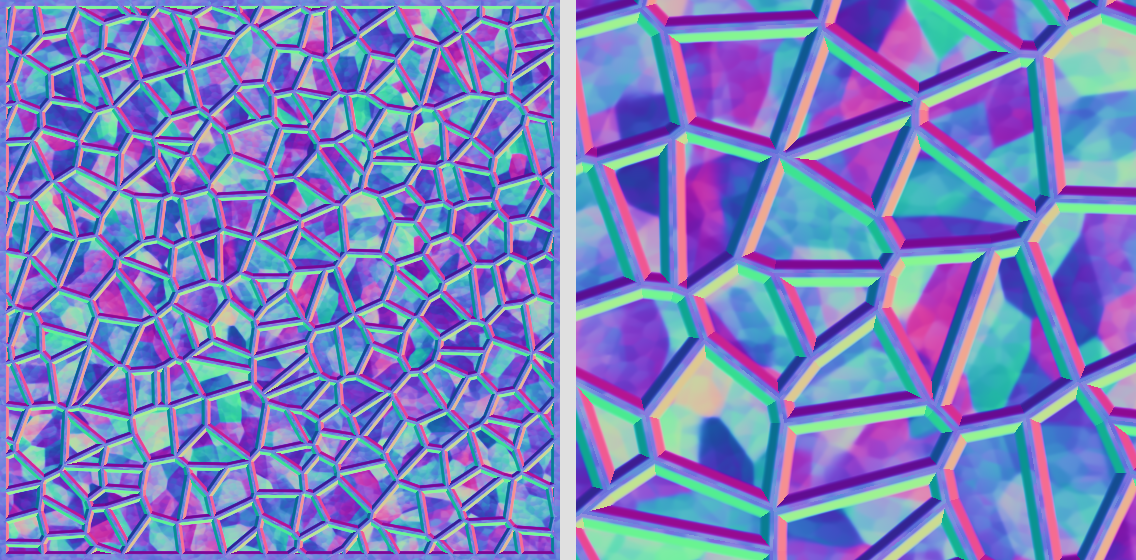
Left: the whole. Right: its middle third, enlarged.
Give the GLSL for this texture map, as a Shadertoy shader.

```glsl
vec3 hash(vec3 p) {
    p = fract(p * vec3(0.1031, 0.1030, 0.0973));
    p += dot(p, p.yxz + 33.33);
    return fract((p.xxy + p.yxx) * p.zyx);
}

// Two sites per grid square, so some stones split into slivers
vec2 stoneSite(vec2 square, int k) {
    return square + hash(vec3(square, 3.0 + 8.0 * float(k))).xy;
}

// Tilted facets, blended over a narrow crease
vec2 facets(vec2 p, float seed, float sharpness) {
    vec2 sum = vec2(0.0);
    float total = 0.0;
    for (int y = -1; y <= 1; y++)
    for (int x = -1; x <= 1; x++) {
        vec2 square = floor(p) + vec2(x, y);
        vec2 away = p - square - hash(vec3(square, seed)).xy;
        vec2 tilt = hash(vec3(square, seed + 17.3)).xy * 2.0 - 1.0;
        float weight = exp(-sharpness * length(away));
        sum += weight * (tilt + 0.5 * away);
        total += weight;
    }
    return sum / total;
}

// Distance to the nearest joint, the direction towards it, and a stone number
float stones(vec2 p, out vec2 outward, out float id) {
    p *= 11.0;
    vec2 home = vec2(0.0), nearest = vec2(0.0);
    float best = 100.0;
    for (int y = -1; y <= 1; y++)
    for (int x = -1; x <= 1; x++)
    for (int k = 0; k < 2; k++) {
        vec2 square = floor(p) + vec2(x, y);
        vec2 r = stoneSite(square, k) - p;
        if (dot(r, r) < best) {
            best = dot(r, r);
            nearest = r;
            home = square;
            id = hash(vec3(square, 40.0 + float(k))).x;
        }
    }
    float edge = 100.0;
    outward = vec2(0.0);
    for (int y = -2; y <= 2; y++)
    for (int x = -2; x <= 2; x++)
    for (int k = 0; k < 2; k++) {
        vec2 r = stoneSite(home + vec2(x, y), k) - p;
        vec2 across = r - nearest;
        if (dot(across, across) > 1e-5) {
            float d = dot(0.5 * (r + nearest), normalize(across));
            if (d < edge) {
                edge = d;
                outward = normalize(across);
            }
        }
    }
    return edge / 11.0;
}

void mainImage(out vec4 fragColor, in vec2 fragCoord) {
    vec2 p = fragCoord / iResolution.xy;
    vec2 outward;
    float id;
    float edge = stones(p, outward, id);

    // Square frame that cuts the outer stones
    vec2 side = 0.5 - abs(p - 0.5) - 0.008;
    float frame = min(side.x, side.y);
    if (frame < edge) {
        edge = frame;
        outward = side.x < side.y ? vec2(sign(p.x - 0.5), 0.0) : vec2(0.0, sign(p.y - 0.5));
    }

    // Crumpled face, turned differently on each stone
    float angle = id * 6.2832;
    vec2 q = mat2(cos(angle), sin(angle), -sin(angle), cos(angle)) * p * vec2(19.0, 30.0);
    float seed = floor(id * 90.0);
    float strength = mix(0.5, 1.1, fract(id * 37.0)) * smoothstep(0.003, 0.009, edge);
    vec2 slope = facets(q, seed, 30.0) * vec2(0.9, 1.15) * strength;
    slope += facets(q.yx * 2.1 + 5.0, seed + 2.0, 16.0) * 0.32 * max(strength, 0.25);
    slope += facets(p * vec2(90.0, 120.0) + q * 0.6, 7.0, 9.0) * 0.18;
    slope.x += 0.08;

    // Steep walls on both sides of each joint
    float wall = smoothstep(0.0015, 0.0045, edge) * (1.0 - smoothstep(0.006, 0.009, edge));
    slope = mix(slope, outward * 2.6, wall);

    vec3 normal = normalize(vec3(slope, 1.0));
    fragColor = vec4(0.5 - 0.5 * normal.x, 0.5 + 0.5 * normal.y, 0.4 + 0.47 * normal.z, 1.0);
}
```
